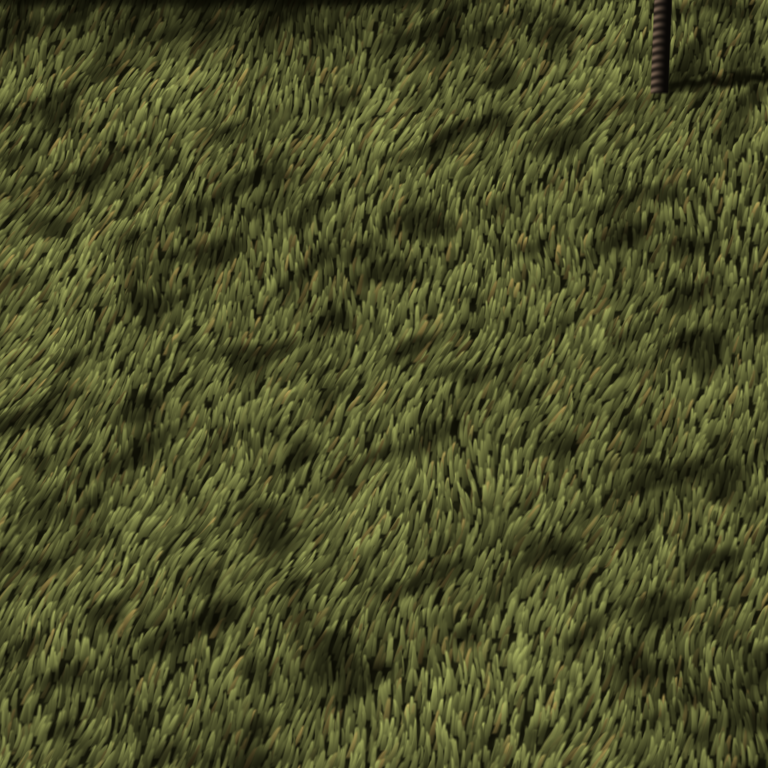
A Shadertoy shader for this texture:

```glsl
// Draws a dim meadow of leaning grass blades with dark hollows and a ringed tree trunk.

const vec3 SOIL_DARK = vec3(0.03, 0.03, 0.005);
const vec3 BLADE_LIGHT = vec3(0.50, 0.52, 0.285);
const vec3 STRAW_TINT = vec3(1.12, 0.95, 0.95);
const vec3 BARK_DARK = vec3(0.035, 0.028, 0.02);
const vec3 BARK_LIGHT = vec3(0.46, 0.38, 0.31);
const float BLADE_DENSITY = 76.0;
const float BLADE_SOFTNESS = 0.14;

vec3 hash3(vec2 p) {
    vec3 q = fract(p.xyx * vec3(0.1031, 0.1030, 0.0973));
    q += dot(q, q.yxz + 33.33);
    return fract((q.xxy + q.yzz) * q.zyx);
}

float gradientDot(vec2 corner, vec2 offset) {
    float angle = 6.2832 * hash3(corner + 57.0).x;
    return dot(vec2(cos(angle), sin(angle)), offset);
}

// Gradient noise, roughly -0.7 to 0.7
float gradientNoise(vec2 p) {
    vec2 i = floor(p), f = p - i;
    vec2 u = f * f * f * (f * (f * 6.0 - 15.0) + 10.0);
    float low = mix(gradientDot(i, f),
                    gradientDot(i + vec2(1, 0), f - vec2(1, 0)), u.x);
    float high = mix(gradientDot(i + vec2(0, 1), f - vec2(0, 1)),
                     gradientDot(i + vec2(1, 1), f - vec2(1, 1)), u.x);
    return mix(low, high, u.y);
}

vec2 rotate(vec2 p, float angle) {
    float c = cos(angle), s = sin(angle);
    return vec2(c * p.x + s * p.y, c * p.y - s * p.x);
}

// Soft band: 1 where |d| < halfWidth
float band(float d, float halfWidth, float softness) {
    return 1.0 - smoothstep(halfWidth - softness, halfWidth + softness, abs(d));
}

// Field of light: broad diagonal swells and small dark hollows
float meadowLight(vec2 p) {
    vec2 slope = rotate(p, 0.5);
    float swell = gradientNoise(slope * vec2(4.0, 9.0) + 3.0);
    float hollow = gradientNoise(slope * vec2(13.0, 25.0) + 20.0) + 0.5 * swell;
    return (1.0 + 0.3 * swell) * mix(0.42, 1.0, smoothstep(-0.5, 0.0, hollow));
}

// Blade from its root: x = coverage, y = height along the blade, z = side light
vec3 blade(vec2 p, float size, float lean, float bend, float halfWidth) {
    float t = p.y / size;
    float tilt = lean + bend * (2.0 * t - 1.0);
    float d = (p.x - size * t * (lean + bend * (t - 1.0))) * inversesqrt(1.0 + tilt * tilt);
    float w = halfWidth * (1.0 - 0.65 * t * t);
    float ends = smoothstep(0.0, 0.15, t) * (1.0 - smoothstep(0.82, 1.0, t));
    return vec3(band(d, w, BLADE_SOFTNESS) * ends, t, clamp(-d / halfWidth, -1.0, 1.0));
}

// Blades layered from the far rows to the near ones
vec3 grass(vec2 p, float lean, float light) {
    vec2 g = p * BLADE_DENSITY, cell = floor(g);
    float ground = 0.12 + 0.12 * gradientNoise(g * 0.9);
    vec3 color = mix(SOIL_DARK, BLADE_LIGHT, ground * light);
    for (int row = 0; row >= -3; row--)
    for (int col = -3; col <= 2; col++)
    for (int k = 0; k < 2; k++) {
        vec2 id = cell + vec2(col, row);
        vec3 place = hash3(id + 131.0 * float(k) + 11.0);
        vec3 look = hash3(id + 71.0 * float(k) + 317.0);
        float size = mix(1.8, 3.0, place.z);
        vec3 b = blade(g - id - place.xy, size, lean + 0.4 * (look.x - 0.5),
                       0.3 * (look.y - 0.5), mix(0.19, 0.3, look.y));
        float tone = (0.45 + 0.6 * b.y) * (0.56 + 0.68 * look.z) * (1.0 + 0.15 * b.z);
        vec3 bladeColor = mix(SOIL_DARK, BLADE_LIGHT, tone * light);
        bladeColor *= mix(vec3(1), STRAW_TINT, smoothstep(0.86, 0.98, look.x));
        color = mix(color, bladeColor, b.x);
    }
    return color;
}

// Trunk bark: lit on the left, crossed by bowed rings
vec3 bark(float across, float height) {
    float ring = 0.5 + 0.5 * cos(6.2832 * (height * 95.0 + 0.25 * across * across));
    float lit = 1.0 - smoothstep(-0.9, 0.65, across);
    return mix(BARK_DARK, BARK_LIGHT, lit * mix(0.3, 1.0, ring));
}

void mainImage(out vec4 fragColor, in vec2 fragCoord) {
    vec2 uv = fragCoord / iResolution.xy;

    // Mild perspective: blades shrink toward the top
    vec2 field = vec2((uv.x - 0.5) * (0.92 + 0.22 * uv.y), uv.y * (0.92 + 0.14 * uv.y)) + 2.0;
    float lean = 0.32 + 0.6 * gradientNoise(field * 5.0) + 0.3 * gradientNoise(field * 14.0);
    float light = meadowLight(field);

    // Shade along the far edge, and the shadow cast by the trunk
    float farShade = smoothstep(0.88, 1.0, uv.y) * band(uv.x - 0.32, 0.26, 0.22);
    light *= 1.0 - 0.5 * farShade;
    float edge = smoothstep(0.985, 1.0, uv.y) * (1.0 - smoothstep(0.5, 0.62, uv.x));
    light *= 1.0 - 0.7 * edge;
    float shadowY = 0.888 + 0.1 * (uv.x - 0.87) + 0.008 * gradientNoise(uv * 60.0);
    light *= 1.0 - 0.85 * band(uv.y - shadowY, 0.007, 0.006) * smoothstep(0.86, 0.875, uv.x);

    vec3 color = grass(field, clamp(lean, -0.2, 0.75), light);

    // Trunk
    float across = (uv.x - 0.861 - 0.04 * (uv.y - 0.94)) / 0.0115;
    float trunk = band(across, 1.0, 0.13) * smoothstep(0.876, 0.881, uv.y);
    color = mix(color, bark(across, uv.y), trunk);
    fragColor = vec4(color, 1.0);
}
```
